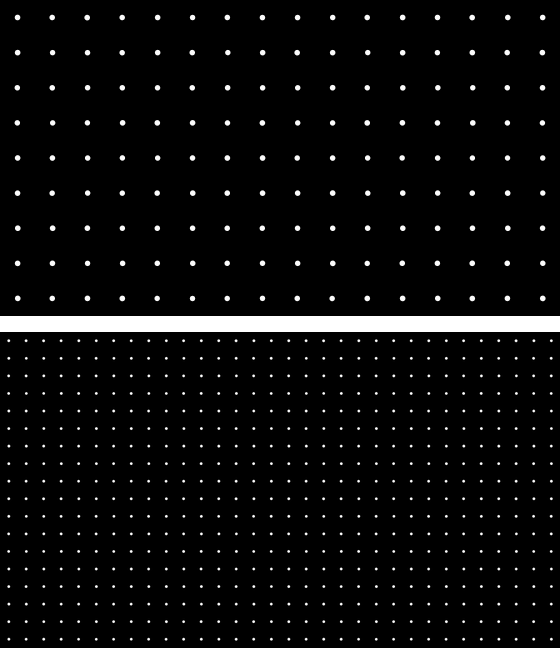
Top: one tile. Bottom: repeated 2 by 2.
Write a Shadertoy shader that draws this pattern.

```glsl
const vec2 REPEATS = vec2(16.0, 9.0);      // dots across and down
const float DOT_RADIUS = 0.078;            // in cell units
const float RADIUS_VARIATION = 0.002;
const vec2 CENTRE_JITTER = vec2(0.010, 0.002);
const vec3 BACKGROUND = vec3(0.0);
const vec3 DOT_COLOUR = vec3(0.98);

vec3 hash32(vec2 p) {
    vec3 q = fract(p.xyx * vec3(0.1031, 0.1030, 0.0973));
    q += dot(q, q.yxz + 33.33);
    return fract((q.xxy + q.yzz) * q.zyx);
}

float circleDistance(vec2 p, float radius) {
    return length(p) - radius;
}

void mainImage(out vec4 fragColor, in vec2 fragCoord) {
    // Whole cells keep every dot clear of the tile edges
    vec2 grid = fragCoord / iResolution.xy * REPEATS;
    vec2 cell = mod(floor(grid), REPEATS);
    vec2 local = fract(grid) - 0.5;

    // Slight wear: each dot shifts and swells a little
    vec3 variation = 2.0 * hash32(cell + 1.0) - 1.0;
    vec2 centre = CENTRE_JITTER * variation.xy;
    float radius = DOT_RADIUS + RADIUS_VARIATION * variation.z;

    // One-pixel antialiased edge
    float pixel = REPEATS.y / iResolution.y;
    float distanceToDot = circleDistance(local - centre, radius);
    float coverage = clamp(0.5 - distanceToDot / pixel, 0.0, 1.0);

    fragColor = vec4(mix(BACKGROUND, DOT_COLOUR, coverage), 1.0);
}
```
